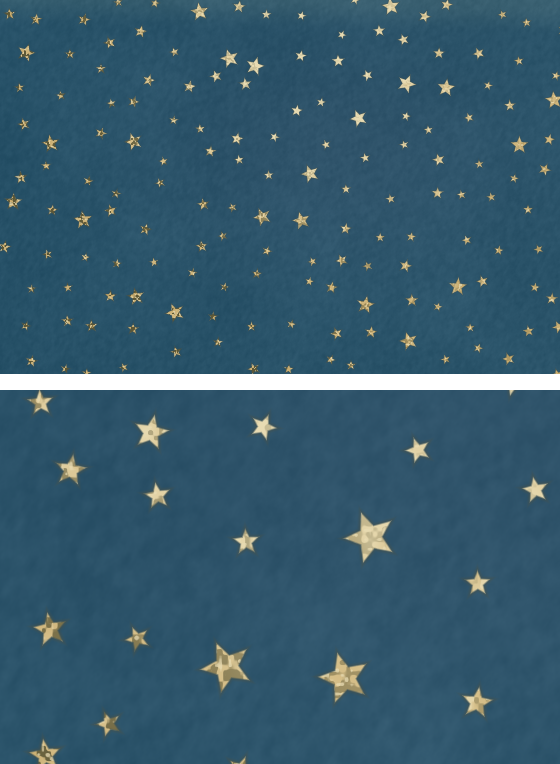
Top, the full canvas; bottom, a detail of the centre.
Give the GLSL for this pattern, as a Shadertoy shader.

```glsl
// Scattered gold foil stars on softly grained blue leather.
// Stars sit on a jittered grid, each with its own size and tilt; the foil
// changes from broken glitter on the left to smooth, pale gold on the right.

const float TAU = 6.2831853;
const float CELLS = 10.0;   // star cells per canvas height

const vec3 BLUE   = vec3(0.160, 0.325, 0.412);
const vec3 RIM    = vec3(0.26, 0.32, 0.31);
const vec3 OLIVE  = vec3(0.36, 0.34, 0.21);
const vec3 GOLD   = vec3(0.78, 0.66, 0.41);
const vec3 PALE   = vec3(0.91, 0.86, 0.70);

float hash(vec2 p) {
    return fract(sin(dot(p, vec2(127.1, 311.7))) * 43758.5453);
}

float noise(vec2 p) {
    vec2 i = floor(p);
    vec2 f = fract(p);
    f = f * f * (3.0 - 2.0 * f);
    float low = mix(hash(i), hash(i + vec2(1.0, 0.0)), f.x);
    float high = mix(hash(i + vec2(0.0, 1.0)), hash(i + vec2(1.0, 1.0)), f.x);
    return mix(low, high, f.y);
}

float fbm(vec2 p) {
    float sum = 0.0;
    float weight = 0.5;
    for (int i = 0; i < 4; i++) {
        sum += weight * noise(p);
        p = p * 2.03 + 17.3;
        weight *= 0.5;
    }
    return sum;
}

vec2 rotate(vec2 p, float angle) {
    float c = cos(angle);
    float s = sin(angle);
    return vec2(c * p.x - s * p.y, s * p.x + c * p.y);
}

// Signed distance to the edges of a five-pointed star
float starDistance(vec2 p, float radius) {
    float sector = TAU / 5.0;
    float angle = abs(mod(atan(p.x, p.y) + 0.5 * sector, sector) - 0.5 * sector);
    vec2 q = length(p) * vec2(cos(angle), sin(angle));
    vec2 notch = 0.46 * radius * vec2(cos(0.5 * sector), sin(0.5 * sector));
    vec2 normal = normalize(vec2(notch.y, radius - notch.x));
    return dot(q - vec2(radius, 0.0), normal);
}

// Half the stars are small, a third medium, the rest large
float starRadius(float pick) {
    float size = mix(0.0108, 0.0143, step(0.50, pick));
    return mix(size, 0.0228, step(0.85, pick));
}

// Distance to the nearest star of the jittered, slightly turned grid
float starField(vec2 p) {
    vec2 grid = rotate(p, 0.16) * CELLS;
    vec2 home = floor(grid);
    float nearest = 1.0;
    for (int y = -1; y <= 1; y++) {
        for (int x = -1; x <= 1; x++) {
            vec2 id = home + vec2(x, y);
            vec2 jitter = vec2(hash(id + 3.1), hash(id + 8.7)) - 0.5;
            vec2 local = (grid - id - 0.5 - 0.58 * jitter) / CELLS;
            float tilt = (hash(id + 21.9) - 0.5) * 0.9 - 0.16;
            float radius = starRadius(hash(id + 5.3)) * mix(0.93, 1.07, hash(id + 13.7));
            nearest = min(nearest, starDistance(rotate(local, tilt), radius));
        }
    }
    return nearest;
}

// Blue ground with broad shading, a lighter top edge and fine grain
vec3 leather(vec2 p, vec2 uv) {
    vec3 color = BLUE;
    color += vec3(0.016, 0.012, 0.010) * (uv.x - 0.45);
    color += vec3(0.025, 0.003, 0.006) * exp(-10.0 * dot(uv - vec2(0.6, 0.6), uv - vec2(0.6, 0.6)));
    color += vec3(0.060, 0.050, 0.030) * smoothstep(0.93, 1.02, uv.y + 0.03 * uv.x);
    color += 0.050 * (fbm(p * 5.0) - 0.47);
    color += 0.055 * (fbm(rotate(p, 0.5) * vec2(110.0, 70.0)) - 0.47);
    return color;
}

// Foil mixes a soft shine with dark breaks and bright flecks
vec3 foil(vec2 p, vec2 uv) {
    float glitter = mix(1.0, 0.22, smoothstep(0.25, 0.75, uv.x + 0.35 * (uv.y - 0.5)));
    vec2 toLight = (uv - vec2(0.56, 0.78)) * vec2(1.6, 1.2);
    float shine = exp(-5.0 * dot(toLight, toLight));
    vec3 color = mix(GOLD, PALE, clamp(shine + 0.35 * noise(p * 70.0), 0.0, 1.0));
    float breaks = smoothstep(0.42, 0.66, noise(p * 210.0));
    float flecks = smoothstep(0.66, 0.85, noise(p * 240.0 + 41.0));
    color = mix(color, OLIVE, breaks * glitter * (1.0 - 0.7 * shine));
    return mix(color, PALE, flecks * 0.75);
}

void mainImage(out vec4 fragColor, in vec2 fragCoord) {
    vec2 uv = fragCoord / iResolution.xy;
    vec2 p = fragCoord / iResolution.y;
    float edge = max(0.0011, 0.7 / iResolution.y);

    float d = starField(p);
    vec3 color = leather(p, uv);
    color = mix(color, RIM, 0.65 * (1.0 - smoothstep(0.0, 0.0038, d)));
    color = mix(color, foil(p, uv), 1.0 - smoothstep(-edge, edge, d));
    fragColor = vec4(color, 1.0);
}
```
